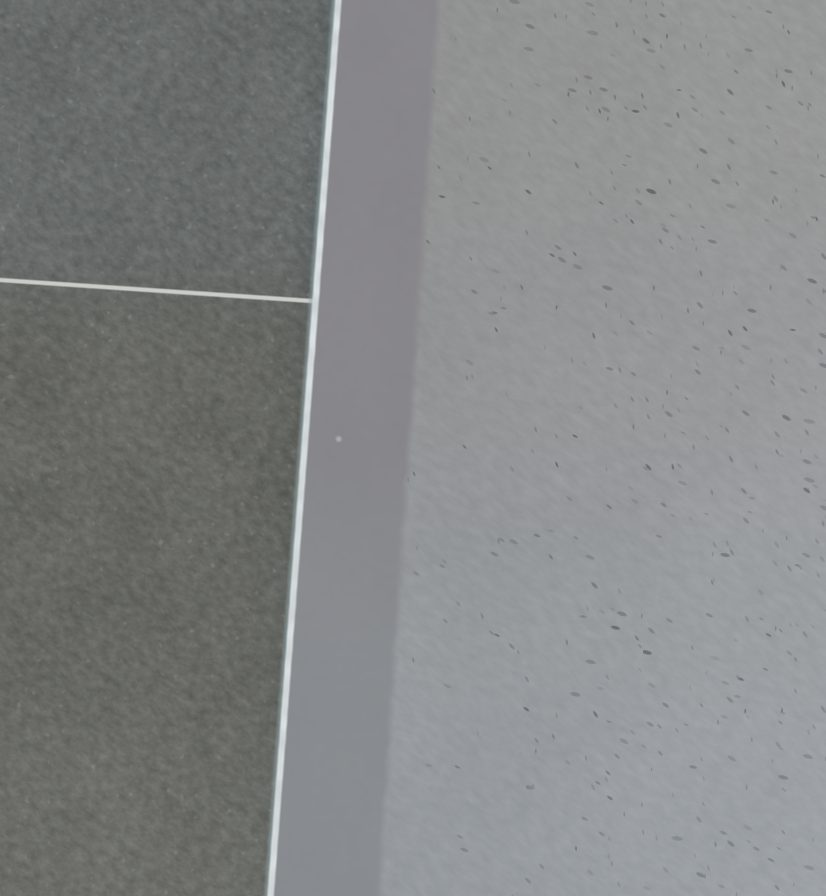
Give the GLSL for this texture, as a Shadertoy shader.

```glsl
// Dark stone tiles with pale grout beside a smooth strip and speckled plaster.
// Slanted line distances split the surfaces; gradient noise gives their grain,
// and jittered cells scatter the dark pits. Lengths are in canvas heights.

vec2 hash2(vec2 p) {
    vec3 q = fract(p.xyx * vec3(0.1031, 0.1030, 0.0973));
    q += dot(q, q.yzx + 33.33);
    return fract((q.xx + q.yz) * q.zy);
}

float gradientNoise(vec2 p) {
    vec2 i = floor(p), f = p - i;
    vec2 u = f * f * f * (f * (f * 6.0 - 15.0) + 10.0);
    vec2 e = vec2(0.0, 1.0);
    float a = dot(hash2(i) * 2.0 - 1.0, f);
    float b = dot(hash2(i + e.yx) * 2.0 - 1.0, f - e.yx);
    float c = dot(hash2(i + e) * 2.0 - 1.0, f - e);
    float d = dot(hash2(i + 1.0) * 2.0 - 1.0, f - 1.0);
    return mix(mix(a, b, u.x), mix(c, d, u.x), u.y);
}

float fbm(vec2 p, int octaves) {
    float sum = 0.0, amplitude = 1.0;
    for (int i = 0; i < octaves; i++) {
        sum += amplitude * gradientNoise(p);
        p = mat2(1.6, 1.2, -1.2, 1.6) * p + 17.3;
        amplitude *= 0.6;
    }
    return sum;
}

vec2 rotate(vec2 p, float angle) {
    float c = cos(angle), s = sin(angle);
    return vec2(c * p.x + s * p.y, c * p.y - s * p.x);
}

// Signed distance to the line through a and b, positive on its right going up
float lineSide(vec2 p, vec2 a, vec2 b) {
    vec2 d = normalize(b - a);
    return dot(p - a, vec2(d.y, -d.x));
}

float stroke(float dist, float halfWidth, float blur) {
    return 1.0 - smoothstep(halfWidth - blur, halfWidth + blur, abs(dist));
}

// Elongated pits, one at most per cell, present with the given chance
float pits(vec2 p, float cells, float chance, float blur) {
    vec2 home = floor(p * cells);
    float cover = 0.0;
    for (int j = -1; j <= 1; j++)
    for (int i = -1; i <= 1; i++) {
        vec2 id = home + vec2(i, j);
        vec2 place = hash2(id + 5.0), kind = hash2(id + 71.0);
        vec2 q = rotate(p - (id + place) / cells, -0.9 + 1.5 * (kind.y - 0.5));
        float size = mix(0.0018, 0.0048, place.x * kind.y);
        float dist = length(q * vec2(0.75, 1.9)) - size;
        float present = step(kind.x, chance);
        float depth = mix(0.35, 1.0, place.y);
        cover = max(cover, present * depth * (1.0 - smoothstep(-blur, blur, dist)));
    }
    return cover;
}

vec3 stoneTile(vec2 p) {
    vec3 color = mix(vec3(0.400, 0.405, 0.385), vec3(0.405, 0.420, 0.415),
                     smoothstep(0.60, 0.75, p.y));
    color += 0.025 * (1.0 - smoothstep(0.0, 0.35, p.y));
    float clouds = fbm(p * 11.0, 3);
    float grain = fbm(rotate(p, -0.6) * vec2(75.0, 110.0), 3);
    float flecks = smoothstep(0.28, 0.60, gradientNoise(p * 120.0 + 9.0));
    return color + 0.030 * clouds + 0.065 * grain + 0.06 * flecks;
}

vec3 smoothStrip(vec2 p) {
    vec3 color = mix(vec3(0.535, 0.550, 0.565), vec3(0.530, 0.525, 0.540),
                     smoothstep(0.15, 0.65, p.y));
    color += 0.008 * fbm(p * vec2(14.0, 7.0), 2) + 0.006 * gradientNoise(p * 75.0);
    float chip = 1.0 - smoothstep(0.001, 0.005, length(p - vec2(0.378, 0.510)));
    return color + 0.14 * chip;
}

vec3 plaster(vec2 p, float blur) {
    vec3 color = mix(vec3(0.588, 0.606, 0.622), vec3(0.568, 0.570, 0.572),
                     smoothstep(0.05, 0.85, p.y));
    color += 0.025 * smoothstep(0.45, 0.90, p.x);
    color += 0.012 * fbm(p * 6.0 + 3.0, 2);
    vec2 brushed = rotate(p, -0.65);
    color += 0.028 * fbm(brushed * vec2(48.0, 105.0), 3);
    float chance = mix(0.07, 0.32, smoothstep(0.45, 0.85, p.x));
    float marks = max(pits(p, 33.0, chance, blur),
                      0.6 * pits(p + 2.7, 58.0, chance, blur));
    return color - marks * vec3(0.18, 0.18, 0.17);
}

void mainImage(out vec4 fragColor, in vec2 fragCoord) {
    vec2 p = fragCoord / iResolution.y;
    float blur = max(0.0013, 0.8 / iResolution.y);

    // Boundaries: long grout edge, strip edge, and cross joint
    float wobble = 0.0006 * gradientNoise(vec2(p.y * 60.0, 2.0));
    float edge = lineSide(p, vec2(0.302, 0.0), vec2(0.3776, 1.0)) + wobble;
    float border = lineSide(p, vec2(0.423, 0.0), vec2(0.4896, 1.0));
    float joint = lineSide(p, vec2(0.0, 0.6875), vec2(0.349, 0.664));

    // Surfaces, with a soft shadow beside the grout
    vec3 tile = stoneTile(p) - vec3(0.05, 0.04, 0.03) * exp(-abs(edge) / 0.014);
    vec3 wall = mix(smoothStrip(p), plaster(p, blur),
                    smoothstep(-0.006, 0.006, border + 0.004 * gradientNoise(p * 45.0)));
    vec3 color = mix(tile, wall, smoothstep(-blur, blur, edge));

    // Pale grout with a cool fringe on the tile side
    float crossLine = stroke(joint, 0.0024, blur) * (1.0 - smoothstep(-blur, blur, edge));
    color = mix(color, vec3(0.79, 0.80, 0.78), crossLine);
    color = mix(color, vec3(0.57, 0.65, 0.66), 0.6 * stroke(edge + 0.003, 0.004, 0.003));
    vec3 grout = vec3(0.83, 0.85, 0.86) + 0.08 * gradientNoise(p * 50.0);
    color = mix(color, grout, stroke(edge, 0.0036, blur * 1.3));
    fragColor = vec4(clamp(color, 0.0, 1.0), 1.0);
}
```
